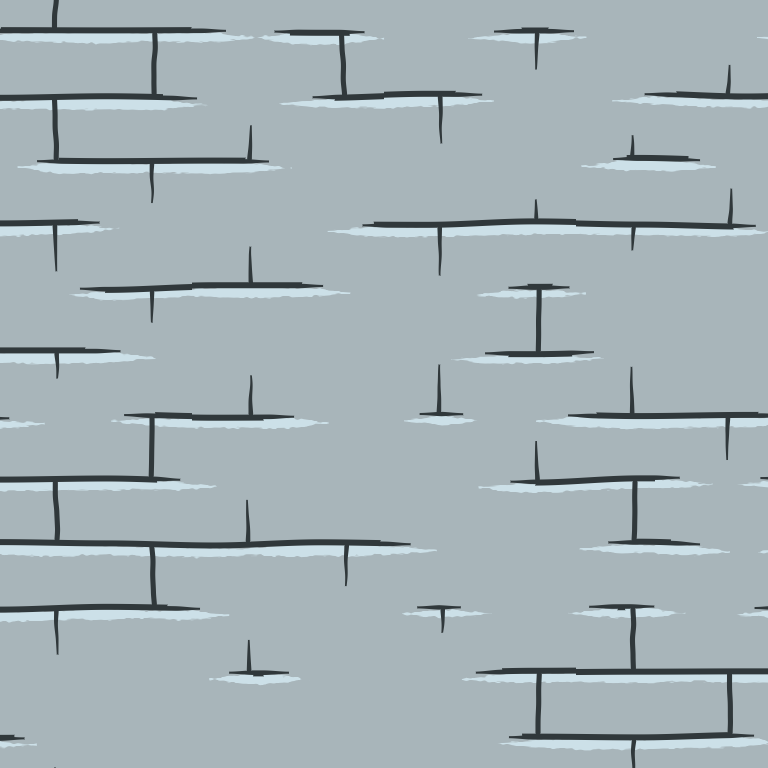
This pattern is drawn by a Shadertoy shader. Its source:

```glsl
// Sparse brick wall: broken dark mortar strokes with ragged pale highlights beneath.

float hash(vec2 p) {
    return fract(sin(dot(p, vec2(127.1, 311.7))) * 43758.5453);
}

float noise(vec2 p) {
    vec2 i = floor(p), f = fract(p);
    f = f * f * (3.0 - 2.0 * f);
    return mix(mix(hash(i), hash(i + vec2(1, 0)), f.x),
               mix(hash(i + vec2(0, 1)), hash(i + vec2(1, 1)), f.x), f.y);
}

// Is the mortar drawn around joint k of course r?
bool drawn(float k, float r) {
    return hash(vec2(k, r) + 3.7) < 0.44;
}

// How far a stroke runs past its joint; a drawn neighbour is reached fully.
float reach(float k, float r, float side) {
    float h = hash(vec2(k * 2.0 + side, r) + 19.3);
    return drawn(k + side, r) ? 1.5 : 0.3 + 1.1 * h * sqrt(h);
}

// Insets from the stroke ends at x: dark stroke in x, longer highlight in y.
vec2 strokeInset(float x, float r) {
    float nearest = round((x - 0.89) / 1.5);
    vec2 inset = vec2(-9.0);
    for (float i = -2.0; i <= 2.0; i++) {
        float k = nearest + i;
        if (!drawn(k, r)) continue;
        float dx = x - 0.89 - 1.5 * k;
        vec2 ends = vec2(dx + reach(k, r, -1.0), reach(k, r, 1.0) - dx);
        vec2 extra = 0.15 + 0.42 * vec2(hash(vec2(k, r) + 41.0), hash(vec2(k, r) + 67.0));
        inset = max(inset, vec2(min(ends.x, ends.y),
                                min(ends.x + extra.x, ends.y + extra.y)));
    }
    return inset;
}

// Bed joint of course r: distance to the dark stroke and to its highlight.
vec2 bedJoint(vec2 p, float r) {
    vec2 inset = strokeInset(p.x, r);
    float y = p.y - r - 0.5 - 0.08 * (noise(vec2(p.x * 0.6, r * 7.3)) - 0.5);

    // Two overlapping bars give the stepped, thinner ends.
    float thin = max(abs(y) - 0.016 - 0.02 * smoothstep(0.0, 0.4, inset.x), -inset.x);
    float shift = hash(vec2(r, floor(p.x / 3.0))) < 0.5 ? 0.022 : -0.022;
    float start = 0.15 + 0.45 * noise(vec2(p.x * 0.7, r * 5.1));
    float thick = max(abs(y - shift) - 0.036, start - inset.x);

    float swell = 0.65 + 0.7 * noise(vec2(p.x * 1.3, r * 9.7));
    float ragged = 0.036 * (noise(p * vec2(14.0, 36.0)) - 0.5);
    float pale = abs(y + 0.1) - 0.075 * swell * smoothstep(-0.15, 0.8, inset.y) + ragged;
    return vec2(min(thin, thick), max(pale, -inset.y));
}

// Upright joint between courses r and r + 1: whole, or a tapering stub.
float headJoint(vec2 p, float r) {
    // Only every second joint stands in this course.
    float parity = mod(r + 1.0, 2.0);
    float k = 2.0 * round(((p.x - 0.89) / 1.5 - parity) * 0.5) + parity;
    bool below = drawn(k, r), above = drawn(k, r + 1.0);
    if (!below && !above) return 9.0;

    vec2 id = vec2(k, r);
    float t = p.y - r - 0.5;
    float lean = 0.08 * (hash(id + 11.0) - 0.5) * (t - 0.5);
    float bend = 0.025 * (noise(vec2(t * 4.0, k * 3.3 + r)) - 0.5);
    float jitter = 0.06 * (hash(id + 23.0) - 0.5);
    float x = abs(p.x - 0.89 - 1.5 * k - lean - bend - jitter);
    if (below && above) return x - 0.04;

    float along = below ? t : 1.0 - t;
    float len = 0.38 + 0.45 * hash(id + 31.0);
    return max(x - mix(0.038, 0.013, along / len), along - len);
}

float coverage(float d, float pixel) {
    return clamp(0.5 - d / pixel, 0.0, 1.0);
}

void mainImage(out vec4 fragColor, in vec2 fragCoord) {
    // Twelve courses over the canvas height; one unit is one course.
    vec2 p = 12.0 * fragCoord / iResolution.y;
    float pixel = 12.0 / iResolution.y;
    float course = floor(p.y - 0.5);

    vec2 joints = min(bedJoint(p, course), bedJoint(p, course + 1.0));
    float dark = min(joints.x, headJoint(p, course));

    vec3 color = vec3(0.66, 0.71, 0.73);
    color = mix(color, vec3(0.80, 0.88, 0.91), coverage(joints.y, pixel));
    color = mix(color, vec3(0.19, 0.22, 0.23), coverage(dark, pixel));
    fragColor = vec4(color, 1.0);
}
```
